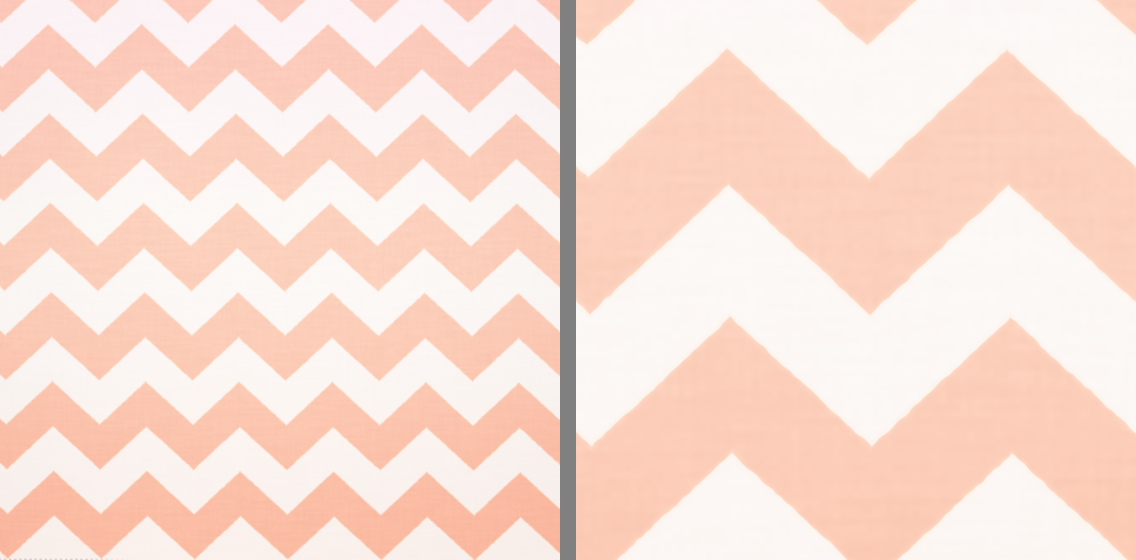
Left, the full canvas; right, a detail of the centre.
A Shadertoy shader for this pattern:

```glsl
#define COLUMNS 6.0          // zigzag peaks across
#define ROW_PITCH 0.1594     // vertical spacing of the bands
#define BAND_HEIGHT 0.0807   // vertical thickness of a band
#define ZIGZAG_HEIGHT 0.0768 // peak to valley
#define FIRST_PEAK vec2(0.0855, 0.0430) // from the top left
#define SKEW vec2(0.012, 0.004)         // drift of the cloth
#define THREADS 250.0
#define WEAVE_DEPTH 0.035
#define EDGE_WOBBLE 0.0012

float hash(vec2 p) {
    vec3 q = fract(vec3(p.xyx) * 0.1031);
    q += dot(q, q.yzx + 33.33);
    return fract((q.x + q.y) * q.z);
}

float noise(vec2 p) {
    vec2 cell = floor(p), f = fract(p);
    f = f * f * (3.0 - 2.0 * f);
    return mix(mix(hash(cell), hash(cell + vec2(1, 0)), f.x),
               mix(hash(cell + vec2(0, 1)), hash(cell + vec2(1, 1)), f.x), f.y);
}

// Signed distance to the nearest band, negative inside; p runs down from the top left
float chevronDistance(vec2 p) {
    p -= SKEW * vec2(p.y, p.x * p.y);
    float wave = 2.0 * abs(fract((p.x - FIRST_PEAK.x) * COLUMNS + 0.5) - 0.5);
    float center = FIRST_PEAK.y + 0.5 * BAND_HEIGHT + ZIGZAG_HEIGHT * wave;
    float row = mod(p.y - center + 0.5 * ROW_PITCH, ROW_PITCH) - 0.5 * ROW_PITCH;
    float slope = 2.0 * COLUMNS * ZIGZAG_HEIGHT;
    return (abs(row) - 0.5 * BAND_HEIGHT) * inversesqrt(1.0 + slope * slope);
}

// Crossed threads, each uneven along its length, centred on zero
float weave(vec2 p) {
    float weft = noise(p * THREADS * vec2(0.12, 1.0));
    float warp = noise(p * THREADS * vec2(1.0, 0.10) + 71.0);
    float grain = noise(p * THREADS + 19.0);
    return 0.45 * weft + 0.25 * warp + 0.3 * grain - 0.5;
}

// Blend of three tones from the top to the bottom
vec3 verticalTone(vec3 top, vec3 middle, vec3 bottom, float y) {
    return mix(mix(top, middle, smoothstep(0.0, 0.42, y)), bottom, smoothstep(0.45, 1.0, y));
}

void mainImage(out vec4 fragColor, in vec2 fragCoord) {
    vec2 p = fragCoord / iResolution.xy;
    p.y = 1.0 - p.y;
    float pixel = 1.0 / iResolution.y;

    // Printed bands with slightly ragged edges
    float d = chevronDistance(p) + EDGE_WOBBLE * (noise(p * THREADS * 0.8) - 0.5);
    float ink = 1.0 - smoothstep(-pixel, pixel, d);

    // Cloth and ink shift in tone under uneven light
    vec3 cloth = verticalTone(vec3(0.990, 0.955, 0.968), vec3(0.992, 0.976, 0.967),
                              vec3(0.980, 0.945, 0.930), p.y);
    vec3 peach = verticalTone(vec3(0.988, 0.792, 0.735), vec3(0.988, 0.822, 0.745),
                              vec3(0.984, 0.735, 0.640), p.y);
    float side = abs(p.x - 0.5) * 2.0;
    float shade = 0.022 * side * side + 0.012 * (noise(p * 4.0) - 0.5);
    vec3 color = mix(cloth - 0.5 * shade, peach - shade * vec3(0.2, 1.0, 1.0), ink);

    // Pale yellow fringe along the print edge
    float fringe = exp(-pow(d / 0.0018, 2.0));
    color = mix(color, vec3(0.995, 0.915, 0.830), 0.3 * fringe);

    // Fabric texture, stronger where dyed
    color += WEAVE_DEPTH * weave(p) * mix(0.35, 1.0, ink) * vec3(0.5, 1.0, 1.1);

    // Stitched selvage at the lower left
    float stitch = smoothstep(0.35, 0.65, abs(fract(p.x * 110.0) - 0.5) * 2.0);
    float selvage = smoothstep(0.9965, 0.9985, p.y) * (1.0 - smoothstep(0.12, 0.26, p.x));
    color = mix(color, vec3(0.72, 0.68, 0.70), 0.5 * stitch * selvage);

    fragColor = vec4(clamp(color, 0.0, 1.0), 1.0);
}
```
